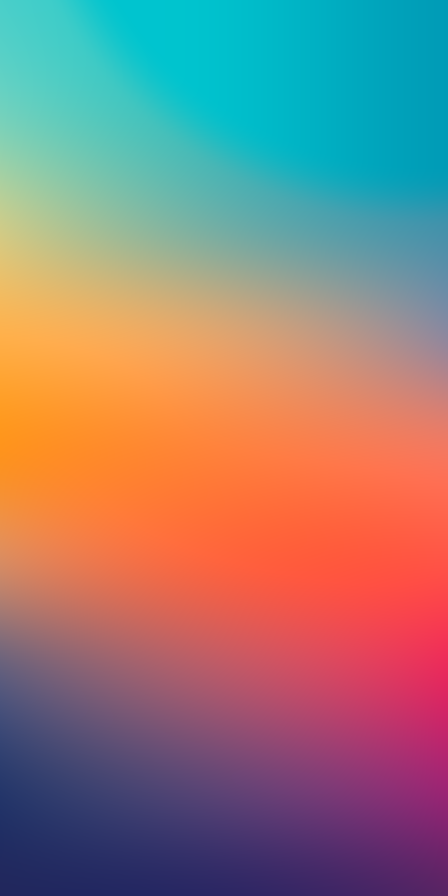
This background is drawn by a Shadertoy shader. Its source:

```glsl
const int STOPS = 9;

// Colour ramps from top to bottom along the left, centre and right
const vec3 LEFT_RAMP[STOPS] = vec3[STOPS](
    vec3(0.29, 0.81, 0.79), vec3(0.45, 0.82, 0.74), vec3(0.80, 0.80, 0.54),
    vec3(1.00, 0.69, 0.29), vec3(1.00, 0.58, 0.11), vec3(0.85, 0.55, 0.38),
    vec3(0.38, 0.37, 0.49), vec3(0.15, 0.22, 0.42), vec3(0.13, 0.15, 0.36));
const vec3 CENTRE_RAMP[STOPS] = vec3[STOPS](
    vec3(0.12, 0.75, 0.77), vec3(0.18, 0.73, 0.74), vec3(0.43, 0.68, 0.65),
    vec3(0.88, 0.64, 0.43), vec3(1.00, 0.51, 0.24), vec3(1.00, 0.39, 0.24),
    vec3(0.73, 0.35, 0.41), vec3(0.39, 0.27, 0.46), vec3(0.17, 0.15, 0.39));
const vec3 RIGHT_RAMP[STOPS] = vec3[STOPS](
    vec3(0.04, 0.62, 0.72), vec3(0.06, 0.61, 0.71), vec3(0.25, 0.57, 0.67),
    vec3(0.55, 0.53, 0.62), vec3(0.95, 0.47, 0.38), vec3(1.00, 0.33, 0.28),
    vec3(0.91, 0.16, 0.36), vec3(0.63, 0.14, 0.45), vec3(0.35, 0.14, 0.39));

// Teal disc, in units of the canvas height
const vec2 DISC_CENTRE = vec2(0.475, 1.224);
const float DISC_RADIUS = 0.433;
const float DISC_SOFT_INSIDE = 0.025;
const float DISC_SOFT_OUTSIDE = 0.045;
const vec3 DISC_LIGHT = vec3(0.00, 0.77, 0.81);
const vec3 DISC_DARK = vec3(0.00, 0.60, 0.71);
const float CANVAS_ASPECT = 0.5;

// Smooth Catmull-Rom curve through the stops of a ramp
vec3 sampleRamp(vec3 ramp[STOPS], float t) {
    float position = clamp(t, 0.0, 1.0) * float(STOPS - 1);
    int i = min(int(position), STOPS - 2);
    float f = position - float(i);
    vec3 a = ramp[max(i - 1, 0)];
    vec3 b = ramp[i];
    vec3 c = ramp[i + 1];
    vec3 d = ramp[min(i + 2, STOPS - 1)];
    return b + 0.5 * f * (c - a + f * (2.0 * a - 5.0 * b + 4.0 * c - d
        + f * (3.0 * (b - c) + d - a)));
}

// Parabola across the three ramps
vec3 meshGradient(vec2 uv) {
    float t = 1.0 - uv.y;
    float x = uv.x;
    return sampleRamp(LEFT_RAMP, t) * 2.0 * (x - 0.5) * (x - 1.0)
         + sampleRamp(CENTRE_RAMP, t) * 4.0 * x * (1.0 - x)
         + sampleRamp(RIGHT_RAMP, t) * 2.0 * x * (x - 0.5);
}

void mainImage(out vec4 fragColor, in vec2 fragCoord) {
    vec2 uv = fragCoord / iResolution.xy;
    vec3 colour = meshGradient(uv);

    // Disc with a soft lower edge, darkening to the right
    vec2 p = uv * vec2(CANVAS_ASPECT, 1.0);
    float edge = length(p - DISC_CENTRE) - DISC_RADIUS;
    float cover = 1.0 - smoothstep(-DISC_SOFT_INSIDE, DISC_SOFT_OUTSIDE, edge);
    vec3 disc = mix(DISC_LIGHT, DISC_DARK, smoothstep(0.35, 1.1, uv.x));
    colour = mix(colour, disc, cover);

    fragColor = vec4(clamp(colour, 0.0, 1.0), 1.0);
}
```
